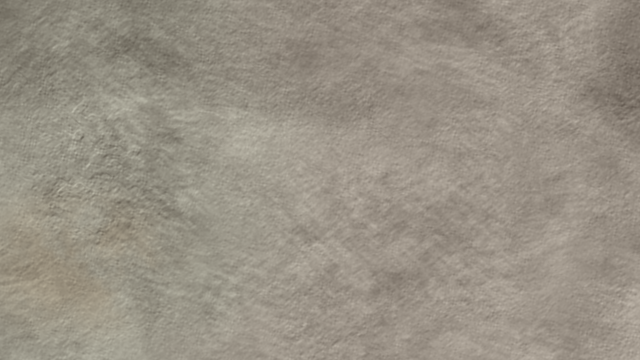
Give the GLSL for this texture, as a Shadertoy shader.

```glsl
// Weathered grey-beige plaster wall with scuffed patches, trowel strokes and sandy grain.

const vec3 DARK_PLASTER  = vec3(0.450, 0.420, 0.381);
const vec3 LIGHT_PLASTER = vec3(0.700, 0.676, 0.629);
const vec3 GREEN_TINT = vec3(0.984, 1.007, 0.990);
const vec3 WARM_TINT  = vec3(1.008, 0.992, 0.992);
const vec3 CLAY_TINT  = vec3(1.025, 0.985, 0.945);
const vec2 LIGHT_STEP = vec2(-0.0016, 0.0031);
const float GRAIN_FREQ = 150.0;
const float RELIEF = 0.50;
const float SPECKLE = 0.25;
const float BASE_TONE = 0.72;
const float MOTTLE = 0.82;
const float SCUFF = 0.15;
const int SWEEPS = 9;
const int STROKE_LAYERS = 4;

float hash(vec2 p) {
    return fract(sin(dot(p, vec2(127.1, 311.7))) * 43758.5453);
}

float noise(vec2 p) {
    vec2 i = floor(p), f = fract(p);
    f = f * f * (3.0 - 2.0 * f);
    return mix(mix(hash(i), hash(i + vec2(1, 0)), f.x),
               mix(hash(i + vec2(0, 1)), hash(i + vec2(1, 1)), f.x), f.y);
}

float fbm(vec2 p) {
    float sum = 0.0, amp = 0.5, total = 0.0;
    for (int i = 0; i < 5; i++) {
        sum += amp * noise(p);
        total += amp;
        p = mat2(1.6, 1.2, -1.2, 1.6) * p + 17.3;
        amp *= 0.55;
    }
    return sum / total;
}

mat2 rotation(float a) {
    return mat2(cos(a), -sin(a), sin(a), cos(a));
}

// Short straight scratches, each direction kept to its own patches
float strokes(vec2 p) {
    float sum = 0.0;
    for (int i = 0; i < STROKE_LAYERS; i++) {
        float id = float(i);
        vec2 q = rotation(-0.75 + 0.45 * id) * p;
        float patches = smoothstep(0.45, 0.75, noise(p * 4.5 + id * 13.0));
        sum += patches * (noise(q * vec2(24.0, 105.0) + id * 7.0) - 0.5);
    }
    return sum;
}

// Broken curved strokes: noise stretched along arcs about scattered centres
float sweeps(vec2 p) {
    float sum = 0.0;
    for (int i = 0; i < SWEEPS; i++) {
        float id = float(i);
        vec2 centre = vec2(hash(vec2(id, 1.0)) * 1.9, hash(vec2(id, 2.0)) * 0.9 - 0.2);
        float turn = 1.57 + (hash(vec2(id, 3.0)) - 0.5) * 1.6;
        float radius = mix(0.22, 0.48, hash(vec2(id, 4.0)));
        vec2 q = rotation(turn) * (p - centre);
        float r = length(q) + 0.025 * noise(p * 9.0);
        float angle = atan(q.y, q.x);
        float band = 1.0 - smoothstep(0.02, 0.13, abs(r - radius));
        float facing = smoothstep(0.3, 0.9, cos(angle));
        sum += band * facing * (noise(vec2(r * 95.0, angle * radius * 24.0) + id * 9.0) - 0.5);
    }
    return sum * smoothstep(0.35, 0.65, noise(p * 11.0 + 6.0));
}

// Mask of the coarse, crumbly plaster on the left
float roughness(vec2 p) {
    float area = 1.0 - smoothstep(0.15, 0.45, length((p - vec2(0.27, 0.62)) * vec2(0.9, 1.0)));
    return area * smoothstep(0.35, 0.60, fbm(p * 7.0 + 4.0));
}

float height(vec2 p, float rough) {
    vec2 bent = p + 0.010 * vec2(noise(p * 18.0), noise(p * 18.0 + 31.0));
    float grain = 0.65 * noise(rotation(0.6) * bent * GRAIN_FREQ)
                + 0.45 * noise(rotation(-0.5) * bent * GRAIN_FREQ * 0.55 + 8.0);
    float lumps = smoothstep(0.30, 0.70, noise(rotation(0.9) * bent * 46.0 + 5.0));
    return grain * (0.95 + 0.35 * rough) + 1.1 * rough * lumps;
}

// Undirected sandy speckle
float speckle(vec2 p) {
    return 0.6 * noise(rotation(1.1) * p * GRAIN_FREQ * 1.15 + 3.0)
         + 0.4 * noise(rotation(0.2) * p * GRAIN_FREQ * 0.7 + 90.0) - 0.5;
}

// Broad shading: darker top and right edge, clouds and flaky scuffs
float broadTone(vec2 p) {
    vec2 w = p + 0.28 * (vec2(fbm(p * 3.5), fbm(p * 3.5 + 40.0)) - 0.5);
    float edge = 0.66 + 0.07 * smoothstep(0.7, 0.2, p.x) + 0.03 * sin(p.x * 5.0);
    float top = smoothstep(edge - 0.06, edge + 0.08, w.y);
    float right = smoothstep(1.60, 1.74, w.x) * smoothstep(0.05, 0.35, w.y);
    float corner = smoothstep(0.22, 0.0, w.x) * smoothstep(0.45, 0.80, w.y);
    float clouds = 0.65 * fbm(w * vec2(2.6, 3.6) + 3.0) + 0.35 * fbm(w * vec2(8.0, 11.0));
    float scuff = smoothstep(0.38, 0.62, fbm(w * vec2(10.0, 15.0) + 70.0));
    return BASE_TONE - 0.25 * top - 0.30 * right - 0.13 * corner
         + MOTTLE * (clouds - 0.5) + SCUFF * (scuff - 0.5);
}

void mainImage(out vec4 fragColor, in vec2 fragCoord) {
    vec2 p = fragCoord / iResolution.y;
    float rough = roughness(p);

    // Side light on the relief, stronger in some patches than others
    float lit = height(p, rough) - height(p + LIGHT_STEP, rough);
    float strength = mix(0.7, 1.3, noise(p * 7.0 + 50.0));
    float tone = broadTone(p) + strength * (RELIEF * lit + SPECKLE * speckle(p));
    tone += 0.26 * strokes(p) + 0.24 * sweeps(p);
    vec3 color = mix(DARK_PLASTER, LIGHT_PLASTER, clamp(tone, -0.25, 1.15));

    // Green-grey left, warm right, clay stain at lower left
    float drift = p.x + 0.5 * (fbm(p * 3.0 + 21.0) - 0.5);
    color *= mix(GREEN_TINT, WARM_TINT, smoothstep(0.35, 1.0, drift));
    float clay = 1.0 - smoothstep(0.08, 0.32, length((p - vec2(0.20, 0.27)) * vec2(0.8, 1.2)));
    color *= mix(vec3(1.0), CLAY_TINT, clay * smoothstep(0.32, 0.60, fbm(p * 5.0 + 60.0)));

    fragColor = vec4(color, 1.0);
}
```
